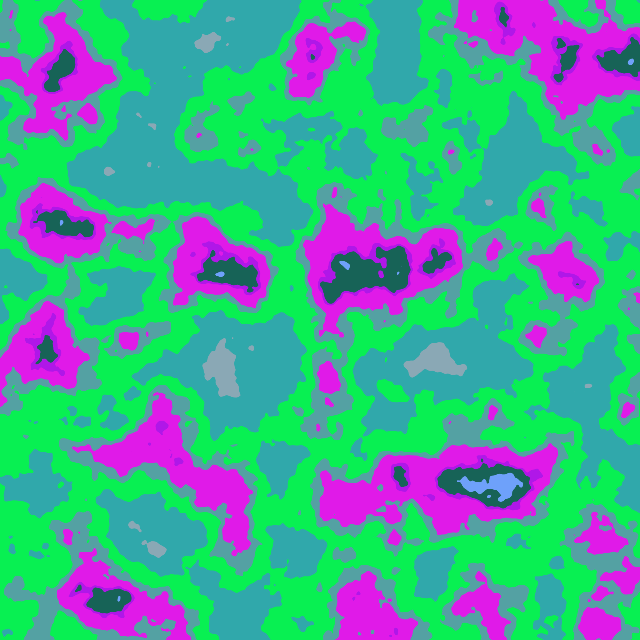
A three.js fragment shader for this texture:

```glsl
varying vec2 vUv;

#define BASE_CELLS 6.0
#define OCTAVES 5
#define GAIN 0.5
#define SEED 17.0
#define FIELD_DEVIATION 0.249
#define EDGE_WIDTH 0.0012

#define TAU 6.2831853

// Sine hash giving a random unit gradient at a lattice corner
vec2 randomGradient(vec2 corner) {
  float h = fract(sin(dot(corner, vec2(127.1, 311.7)) + SEED) * 43758.5453);
  return vec2(cos(TAU * h), sin(TAU * h));
}

float gradientNoise(vec2 p) {
  vec2 cell = floor(p);
  vec2 f = fract(p);
  vec2 blend = f * f * f * (f * (f * 6.0 - 15.0) + 10.0);
  vec2 right = vec2(1.0, 0.0);
  vec2 up = vec2(0.0, 1.0);
  float bottom = mix(dot(randomGradient(cell), f),
                     dot(randomGradient(cell + right), f - right), blend.x);
  float top = mix(dot(randomGradient(cell + up), f - up),
                  dot(randomGradient(cell + 1.0), f - 1.0), blend.x);
  return mix(bottom, top, blend.y);
}

// Fractal height, measured in standard deviations
float terrainHeight(vec2 uv) {
  vec2 p = uv * BASE_CELLS;
  float amplitude = 1.0;
  float total = 0.0;
  for (int i = 0; i < OCTAVES; i++) {
    total += amplitude * gradientNoise(p);
    p = p * 2.0 + vec2(13.37, 7.73);
    amplitude *= GAIN;
  }
  return total / FIELD_DEVIATION;
}

// Paints everything above a contour level with a new colour
vec3 paintAbove(vec3 below, vec3 above, float level, float height, float blur) {
  return mix(below, above, smoothstep(level - blur, level + blur, height));
}

void main() {
  float height = terrainHeight(vUv);

  // Local slope keeps the contour edges equally sharp everywhere
  vec2 slope = vec2(terrainHeight(vUv + vec2(EDGE_WIDTH, 0.0)),
                    terrainHeight(vUv + vec2(0.0, EDGE_WIDTH))) - height;
  float blur = max(0.5 * length(slope), 0.0005);

  vec3 paleGrey  = vec3(0.54, 0.66, 0.71);
  vec3 teal      = vec3(0.19, 0.66, 0.67);
  vec3 green     = vec3(0.03, 0.94, 0.32);
  vec3 dullTeal  = vec3(0.33, 0.63, 0.64);
  vec3 magenta   = vec3(0.88, 0.10, 0.91);
  vec3 purple    = vec3(0.69, 0.09, 0.91);
  vec3 darkGreen = vec3(0.09, 0.39, 0.34);
  vec3 skyBlue   = vec3(0.43, 0.63, 0.98);

  // Contour bands from the valleys to the peaks
  vec3 color = paintAbove(paleGrey, teal, -2.0, height, blur);
  color = paintAbove(color, green, -0.6, height, blur);
  color = paintAbove(color, dullTeal, 0.38, height, blur);
  color = paintAbove(color, magenta, 0.88, height, blur);
  color = paintAbove(color, purple, 1.8, height, blur);
  color = paintAbove(color, darkGreen, 2.05, height, blur);
  color = paintAbove(color, skyBlue, 2.75, height, blur);

  gl_FragColor = vec4(color, 1.0);
}
```
